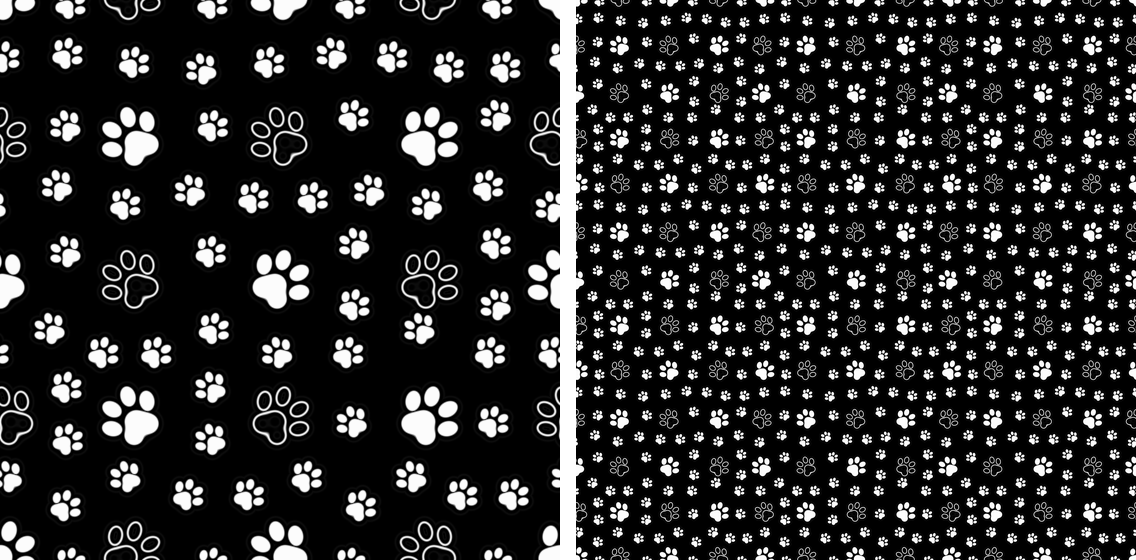
Left, the tile; right, the same tile 3 across and 3 down.
A WebGL 2 fragment shader for this pattern:

```glsl
#version 300 es
precision highp float;
// White paw prints on black: a 4 x 4 grid of large prints, alternately solid
// and outlined, with small solid prints scattered between them in wavy rows.
// Each print is a distance field; all offsets wrap, so the sheet tiles.

#define SHEET 768.0       // layout units across the canvas
#define CELL 192.0        // spacing of the large prints
#define SMALL_SCALE 0.53  // small print relative to a large one
#define LINE_WIDTH 2.8    // stroke of the outlined prints
#define EDGE_SOFTNESS 1.4
#define HALO_DISTANCE 6.0
#define HALO_STRENGTH 0.05
#define PAPER vec3(0.0)
#define INK vec3(0.99)

uniform vec2 u_resolution;
out vec4 fragColor;

const float TAU = 6.28319;
const float FAR = 1000.0;

float hash(float n) { return fract(sin(n * 12.99) * 437.58); }

float smoothMin(float a, float b, float k) {
    float h = max(k - abs(a - b), 0.0) / k;
    return min(a, b) - h * h * k * 0.25;
}

float ellipse(vec2 p, vec2 radii) {
    float k = length(p / radii);
    return k * (k - 1.0) / max(length(p / (radii * radii)), 0.001);
}

// Print with its toes fanned to the upper right; y points down.
float paw(vec2 p) {
    float pad = smoothMin(length(p - vec2(-7.0, 7.5)) - 16.0,
                          length(p - vec2(-4.0, 26.0)) - 13.3, 8.0);
    pad = smoothMin(pad, length(p - vec2(-23.5, 10.0)) - 14.0, 10.0);

    vec4 toeTilt = vec4(1.4, 1.3, 0.5, 0.2);
    float toes = FAR;
    for (int i = 0; i < 4; i++) {
        float fan = 1.93 - 0.69 * float(i);
        float reach = (i == 1 || i == 2) ? 41.5 : 35.5;
        vec2 q = p - vec2(-9.0, 12.0) - reach * vec2(cos(fan), -sin(fan));
        vec2 along = vec2(cos(toeTilt[i]), -sin(toeTilt[i]));
        q = vec2(dot(q, along), dot(q, vec2(-along.y, along.x)));
        toes = min(toes, ellipse(q, vec2(14.0, 10.3)));
    }
    return min(pad, toes);
}

// Wrapped, optionally mirrored print; distant ones are skipped.
float placedPaw(vec2 p, vec2 center, float scale, bool mirrored) {
    vec2 q = (mod(p - center + 0.5 * SHEET, SHEET) - 0.5 * SHEET) / scale;
    if (dot(q, q) > 4900.0) return FAR;
    if (mirrored) q.x = -q.x;
    return paw(q) * scale;
}

float largePaws(vec2 p) {
    vec4 rowShift = vec4(-12.0, -4.0, 0.0, -5.0);
    vec4 mirrorStart = vec4(2.0, 1.0, 0.0, 0.0);
    float d = FAR;
    for (int j = 0; j < 4; j++)
    for (int i = 0; i < 4; i++) {
        float col = float(i);
        vec2 center = CELL * vec2(col, float(j));
        center += vec2(-12.0 * sin(TAU * col / 4.0), rowShift[j]);
        if (i == 0) center.x += (j == 1 || j == 2) ? -4.0 : 8.0;
        bool mirrored = mod(col - mirrorStart[j], 4.0) < 2.0;
        float shape = placedPaw(p, center, 1.0, mirrored);
        if ((i + j) % 2 == 1) // outlined print
            shape = abs(shape + 0.5 * LINE_WIDTH) - 0.5 * LINE_WIDTH;
        d = min(d, shape);
    }
    return d;
}

// Full wavy rows that run between the rows of large prints.
float wavyRows(vec2 p) {
    vec4 count = vec4(9.0, 9.0, 9.0, 10.0);
    vec4 baseX = vec4(17.0, -4.0, -29.0, 23.0);
    vec4 swayX = vec4(-12.0, 10.0, 20.0, -13.0);
    vec4 phaseX = vec4(0.3, 3.6, -0.3, 0.0);
    vec4 baseY = vec4(84.0, 269.0, 473.0, 672.0);
    vec4 swayY = vec4(11.0, 15.0, -22.0, 22.0);
    vec4 wavesY = vec4(2.0, 4.0, 3.0, 4.0);
    vec4 phaseY = vec4(3.0, 0.0, 1.0, 1.0);
    float d = FAR;
    for (int j = 0; j < 4; j++)
    for (float i = 0.0; i < count[j]; i++) {
        float turn = TAU / count[j];
        vec2 center = vec2(i * SHEET / count[j] + baseX[j], baseY[j]);
        center += vec2(swayX[j] * cos(turn * (i - phaseX[j])),
                       swayY[j] * cos(turn * wavesY[j] * (i - phaseY[j])));
        bool mirrored = hash(i + 11.0 * float(j) + 1.0) < 0.5;
        d = min(d, placedPaw(p, center, SMALL_SCALE, mirrored));
    }
    return d;
}

// Single prints in the gaps between the columns of large prints.
float gapPaws(vec2 p) {
    float baseY[5] = float[5](5.0, 166.0, 340.0, 475.0, 591.0);
    float swayY[5] = float[5](0.0, 10.0, 8.0, 80.0, 17.0);
    float d = FAR;
    for (int j = 0; j < 5; j++)
    for (float i = 0.0; i < 4.0; i++) {
        float seed = i + 7.0 * float(j) + 60.0;
        vec2 center = vec2(90.0 + 197.0 * i, baseY[j]);
        center += vec2(12.0 * (hash(seed) - 0.5), swayY[j] * cos(TAU / 4.0 * (i - 0.5)));
        d = min(d, placedPaw(p, center, SMALL_SCALE, hash(seed + 40.0) < 0.5));
    }
    return d;
}

void main() {
    vec2 uv = gl_FragCoord.xy / u_resolution;
    vec2 p = SHEET * vec2(uv.x, 1.0 - uv.y);
    float d = min(largePaws(p), min(wavyRows(p), gapPaws(p)));

    float soft = max(EDGE_SOFTNESS, 0.75 * SHEET / u_resolution.y);
    float ink = 1.0 - smoothstep(-soft, soft, d);
    float ring = (d - HALO_DISTANCE) / 1.5;
    float halo = HALO_STRENGTH * exp(-ring * ring);
    fragColor = vec4(mix(PAPER, INK, max(ink, halo)), 1.0);
}
```
